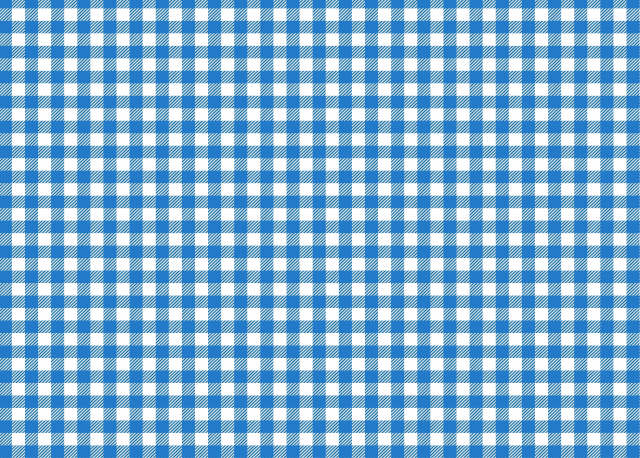
Reproduce this pattern procedurally as a Shadertoy shader.

```glsl
// Blue and white gingham: two crossing sets of even bands. Crossings are solid
// blue, single bands are a fine diagonal twill, and the gaps stay white.
// Every edge is a periodic pulse, box-filtered analytically over one pixel.

const vec2  REPEATS    = vec2(24.47, 18.34);  // checks across and down
const vec2  GAP_START  = vec2(0.454, 0.335);  // first white gap, in repeats from top left
const float GAP_WIDTH  = 0.5;                 // white share of each repeat
const float TWILL      = 8.0;                 // diagonal threads per repeat
const float THREAD     = 0.55;                // dark share of each thread period
const float TWILL_SOFT = 0.9;                 // filter width of the twill, in pixels

const vec3 WHITE       = vec3(0.995, 0.995, 0.995);
const vec3 SOLID_BLUE  = vec3(0.135, 0.480, 0.785);
const vec3 THREAD_BLUE = vec3(0.060, 0.410, 0.620);

// Integral of a unit pulse that is on for the first part of every period.
float pulseIntegral(float x, float duty) {
    return floor(x) * duty + min(fract(x), duty);
}

// Mean of that pulse over a window of the given width.
float pulse(float x, float duty, float width) {
    float halfWidth = 0.5 * width;
    return (pulseIntegral(x + halfWidth, duty) - pulseIntegral(x - halfWidth, duty)) / width;
}

void mainImage(out vec4 fragColor, in vec2 fragCoord) {
    vec2 uv = fragCoord / iResolution.xy;
    vec2 cloth = vec2(uv.x, 1.0 - uv.y) * REPEATS - GAP_START;
    vec2 pixel = REPEATS / iResolution.xy;

    // Coverage of the vertical and horizontal blue bands
    float warp = 1.0 - pulse(cloth.x, GAP_WIDTH, pixel.x);
    float weft = 1.0 - pulse(cloth.y, GAP_WIDTH, pixel.y);
    float crossing = warp * weft;
    float single = warp + weft - 2.0 * crossing;

    // Twill threads rising to the right
    float threadWidth = TWILL_SOFT * TWILL * (pixel.x + pixel.y);
    float thread = pulse(TWILL * (cloth.x + cloth.y), THREAD, threadWidth);
    vec3 twill = mix(WHITE, THREAD_BLUE, thread);

    vec3 color = WHITE * (1.0 - crossing - single) + SOLID_BLUE * crossing + twill * single;
    fragColor = vec4(color, 1.0);
}
```
